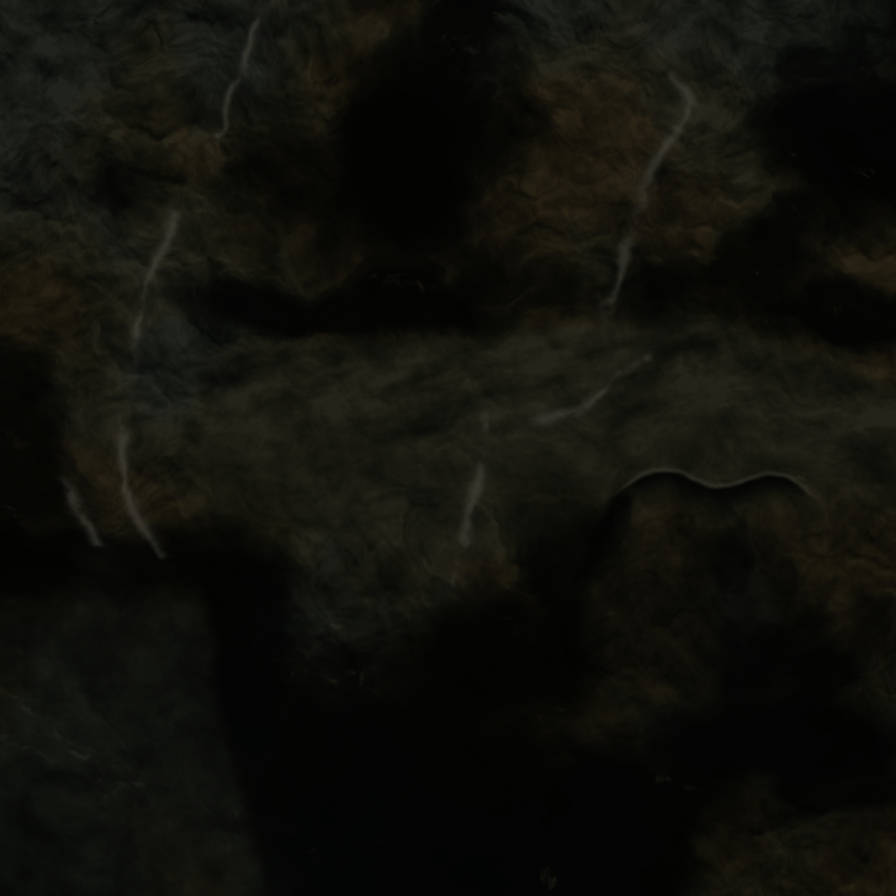
Reproduce this texture procedurally as a Shadertoy shader.

```glsl
const vec3 SHADOW = vec3(0.010, 0.014, 0.010);
const vec3 ROCK = vec3(0.080, 0.082, 0.054);
const vec3 PALE = vec3(0.140, 0.138, 0.098);
const vec3 VEIN = vec3(0.270, 0.265, 0.230);
const vec3 BROWN = vec3(1.14, 0.97, 0.80);
const vec3 SLATE = vec3(0.90, 0.98, 1.18);
const float EXPOSURE = 1.12;
const float RELIEF = 9.0;
const float GRAIN = 0.55;
const float VEIN_WIDTH = 0.006;

// Hollows: centre, radii
const vec4 HOLLOWS[11] = vec4[11](
    vec4(0.45, 0.09, 0.23, 0.20), vec4(0.46, 0.82, 0.07, 0.13),
    vec4(0.95, 0.84, 0.12, 0.07), vec4(0.40, 0.66, 0.22, 0.04),
    vec4(0.27, 0.28, 0.07, 0.16), vec4(0.89, 0.17, 0.15, 0.07),
    vec4(0.08, 0.37, 0.14, 0.05), vec4(0.57, 0.28, 0.11, 0.09),
    vec4(0.70, 0.07, 0.12, 0.11), vec4(0.97, 0.66, 0.09, 0.05),
    vec4(0.68, 0.39, 0.03, 0.07));

// Pale veins: start, end
const vec4 VEINS[11] = vec4[11](
    vec4(0.71, 0.98, 0.76, 0.90), vec4(0.76, 0.90, 0.72, 0.80),
    vec4(0.72, 0.80, 0.665, 0.64), vec4(0.20, 0.75, 0.155, 0.66),
    vec4(0.155, 0.66, 0.13, 0.47), vec4(0.13, 0.47, 0.18, 0.38),
    vec4(0.55, 0.53, 0.535, 0.43), vec4(0.535, 0.43, 0.515, 0.365),
    vec4(0.72, 0.60, 0.61, 0.535), vec4(0.30, 1.00, 0.245, 0.84),
    vec4(0.07, 0.47, 0.10, 0.39));

float hash(vec2 p) {
    vec3 q = fract(vec3(p.xyx) * 0.1031);
    q += dot(q, q.yzx + 33.33);
    return fract((q.x + q.y) * q.z);
}

float noise(vec2 p) {
    vec2 i = floor(p), f = fract(p);
    f = f * f * (3.0 - 2.0 * f);
    return mix(mix(hash(i), hash(i + vec2(1, 0)), f.x),
               mix(hash(i + vec2(0, 1)), hash(i + vec2(1, 1)), f.x), f.y);
}

float fbm(vec2 p) {
    float sum = 0.0, amp = 0.5;
    for (int i = 0; i < 6; i++) {
        sum += amp * noise(p);
        p = mat2(1.6, 1.2, -1.2, 1.6) * p + 17.3;
        amp *= 0.52;
    }
    return sum;
}

// Craggy height: folded noise gives sharp broken lips
float crag(vec2 p) {
    return 0.65 * fbm(p * 7.0 + 3.0) + 0.35 * abs(2.0 * fbm(p * 10.0 + 41.0) - 1.0);
}

// x: distance to the segment, y: position along it
vec2 segment(vec2 p, vec4 s) {
    vec2 d = s.zw - s.xy;
    float t = clamp(dot(p - s.xy, d) / dot(d, d), 0.0, 1.0);
    return vec2(length(p - s.xy - d * t), t);
}

float below(float value, float edge, float soft) {
    return 1.0 - smoothstep(edge - soft, edge + soft, value);
}

void mainImage(out vec4 fragColor, in vec2 fragCoord) {
    vec2 p = fragCoord / iResolution.xy;
    vec2 warp = vec2(fbm(p * 9.0), fbm(p * 9.0 + 60.0)) - 0.5;
    vec2 q = p + 0.09 * warp;
    vec2 r = p + 0.025 * warp;

    // Main planes: ledge, lower boulder, corner slab
    float ledgeTop = min(0.61 + 0.06 * (r.x - 0.22), 0.645 - 0.37 * (r.x - 0.80));
    float ledge = below(r.y, ledgeTop, 0.012) * smoothstep(0.36, 0.48, q.y)
                * smoothstep(0.18, 0.27, q.x);
    float topFace = ledge * smoothstep(0.48, 0.55, q.y);
    float boulder = below(r.x, 0.21 + 0.22 * (0.4 - r.y), 0.012) * below(q.y, 0.33, 0.06);
    float slab = below(r.y, 0.07 + 0.12 * (r.x - 0.80), 0.008) * smoothstep(0.78, 0.81, r.x + 0.2 * r.y);
    float stone = below(length((q - vec2(0.74, 0.32)) / vec2(0.09, 0.13)), 0.9, 0.2);

    // Broad light with pitted crevices
    float pits = smoothstep(0.33, 0.58, fbm(q * 6.0 + 9.0));
    float light = mix(0.12 + 1.0 * pits, 0.80 + 0.35 * pits, max(ledge, 0.7 * boulder));
    light *= mix(0.62, 1.0, smoothstep(0.15, 0.55, p.y));
    for (int i = 0; i < HOLLOWS.length(); i++) {
        vec4 h = HOLLOWS[i];
        float dark = below(length((q - h.xy) / h.zw), 0.9, 0.35);
        light *= 1.0 - 0.92 * dark * (1.0 - 0.85 * max(topFace, boulder));
    }
    light = max(light, stone * (0.35 + 0.6 * pits));
    light = mix(light, 0.75, slab);

    // Relief lit from above, mottling and slanted streaks
    float slope = crag(q) - crag(q + vec2(0.002, 0.006));
    float smoothing = mix(1.0, 0.45, max(ledge, boulder));
    light *= clamp(1.0 + RELIEF * smoothing * slope, 0.15, 2.2);
    light *= 1.0 + GRAIN * (fbm(p * 38.0) - 0.5) * 2.0;
    float streak = fbm(vec2(p.x * 12.0 + p.y * 8.0, p.y * 55.0 - p.x * 14.0));
    light *= 1.0 + topFace * (streak - 0.5) * 1.3;

    // Broken lips glinting in the dark parts
    float lip = smoothstep(0.035, 0.085, slope) * smoothstep(0.45, 0.62, fbm(p * 8.0 + 25.0));
    light += 0.75 * lip * (1.0 - 0.7 * ledge);

    // Overhang: shadowed slot below a thin bright rim
    float brow = 0.465 - 1.1 * pow(abs(r.x - 0.77), 2.0) + 0.012 * sin(r.x * 45.0);
    float span = smoothstep(0.67, 0.72, p.x) * below(p.x, 0.90, 0.025);
    float drop = brow - r.y;
    light *= 1.0 - 0.9 * span * smoothstep(0.0, 0.006, drop) * below(drop, 0.022, 0.018);
    float rim = span * exp(-pow(drop / 0.003, 2.0));

    // Rock colour
    light *= EXPOSURE;
    vec3 color = mix(SHADOW, ROCK, min(light, 1.0));
    color = mix(color, PALE, clamp((light - 1.0) * 1.1, 0.0, 1.0));
    float hue = fbm(p * 5.0 + 80.0);
    color *= mix(vec3(1.0), BROWN, max(smoothstep(0.48, 0.64, hue) * (1.0 - ledge), 0.8 * stone));
    color *= mix(vec3(1.0), SLATE, max(below(hue, 0.40, 0.07) * (1.0 - ledge), 0.8 * boulder));

    // Veins: ragged core with a faint dusty halo
    float vein = 0.35 * rim;
    for (int i = 0; i < VEINS.length(); i++) {
        vec2 s = segment(p + 0.055 * warp, VEINS[i]);
        float width = VEIN_WIDTH * (0.5 + 0.9 * noise(p * 22.0 + float(i)));
        float core = exp(-pow(s.x / width, 2.0));
        float halo = exp(-s.x / (3.0 * VEIN_WIDTH));
        vein = max(vein, 0.50 * core * smoothstep(0.32, 0.62, fbm(p * 28.0)) + 0.13 * halo * pits);
    }
    color = mix(color, VEIN, vein);

    fragColor = vec4(color, 1.0);
}
```
